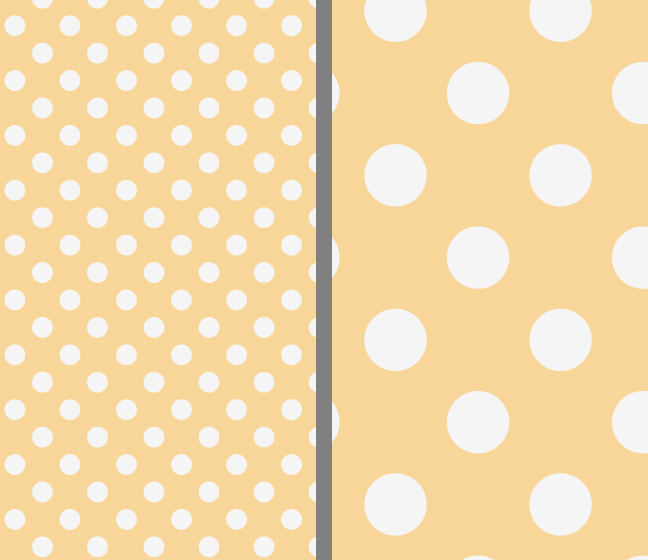
Left: the whole. Right: its middle third, enlarged.
Give the GLSL for this pattern, as a WebGL 2 fragment shader.

```glsl
#version 300 es
precision highp float;
// Pale polka dots on warm yellow: a staggered grid with one slightly wider column gap.

uniform vec2 u_resolution;
out vec4 fragColor;

// Lengths are in canvas widths, measured from the lower left.
const vec3 GROUND_COLOR = vec3(0.973, 0.837, 0.600);
const vec3 DOT_COLOR = vec3(0.961);
const vec2 PITCH = vec2(0.1741, 0.1736);    // spacing within one grid
const vec2 FIRST_DOT = vec2(0.1343, 0.0417);
const float DOT_RADIUS = 0.0329;
const float SEAM_X = 0.354;                 // where the wider gap falls
const float SEAM_SHIFT = 0.0049;            // extra width of that gap

// Distance to the nearest dot centre of a rectangular grid.
float gridDistance(vec2 p) {
    vec2 cell = fract(p / PITCH + 0.5) - 0.5;
    return length(cell * PITCH);
}

// Signed distance to the dots: two grids offset by half a pitch.
float dotsDistance(vec2 p) {
    p.x -= SEAM_SHIFT * step(SEAM_X, p.x);
    p -= FIRST_DOT;
    return min(gridDistance(p), gridDistance(p - 0.5 * PITCH)) - DOT_RADIUS;
}

void main() {
    vec2 p = gl_FragCoord.xy / u_resolution.x;
    float halfPixel = 0.5 / u_resolution.x;

    // Antialiased dot coverage
    float dots = 1.0 - smoothstep(-1.5 * halfPixel, 1.5 * halfPixel, dotsDistance(p));
    fragColor = vec4(mix(GROUND_COLOR, DOT_COLOR, dots), 1.0);
}
```
